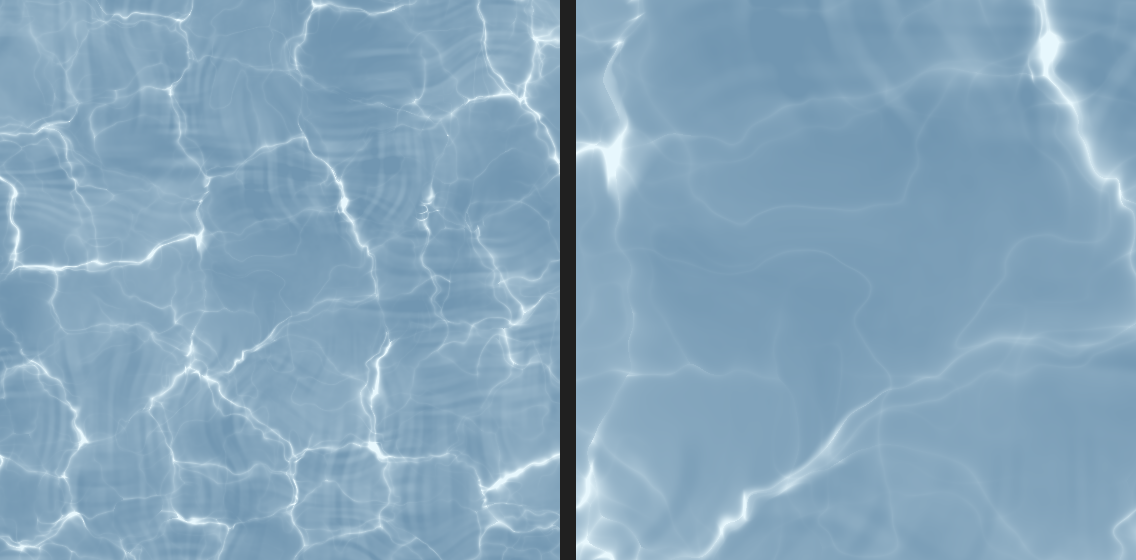
Left, the full canvas; right, a detail of the centre.
Write a WebGL 1 fragment shader that draws this texture.

```glsl
precision highp float;

uniform vec2 u_resolution;

const vec3 DEEP_BLUE = vec3(0.47, 0.61, 0.71);
const vec3 SUN_WHITE = vec3(0.92, 0.98, 1.0);

float hash(vec2 p) {
  return fract(sin(dot(p, vec2(127.1, 311.7))) * 43758.5453);
}

vec2 hash2(vec2 p) {
  return vec2(hash(p), hash(p + vec2(37.3, 91.7)));
}

float noise(vec2 p) {
  vec2 i = floor(p), f = fract(p);
  f = f * f * f * (f * (f * 6.0 - 15.0) + 10.0);
  float low = mix(hash(i), hash(i + vec2(1.0, 0.0)), f.x);
  float high = mix(hash(i + vec2(0.0, 1.0)), hash(i + vec2(1.0, 1.0)), f.x);
  return mix(low, high, f.y);
}

float fbm(vec2 p) {
  float sum = 0.0, amplitude = 0.5;
  for (int i = 0; i < 5; i++) {
    sum += amplitude * noise(p);
    p = mat2(0.8, 0.6, -0.6, 0.8) * p * 2.1 + 17.3;
    amplitude *= 0.52;
  }
  return sum;
}

vec2 warp(vec2 p, float frequency, float amount) {
  vec2 q = p * frequency;
  return p + amount * (vec2(noise(q + 5.2), noise(q + 41.8)) - 0.5);
}

// Thin contour where the noise crosses its middle value
float thread(vec2 p, float sharpness) {
  return pow(1.0 - abs(2.0 * noise(p) - 1.0), sharpness);
}

// Cell borders of uneven strength: x = bright line, y = soft halo, z = crowding at corners
vec3 lightWeb(vec2 p, float width) {
  vec2 cell = floor(p), f = fract(p);
  vec2 nearest = vec2(0.0), toNearest = vec2(0.0);
  float best = 8.0;
  for (int j = -1; j <= 1; j++) {
    for (int i = -1; i <= 1; i++) {
      vec2 offset = vec2(float(i), float(j));
      vec2 toSeed = offset + hash2(cell + offset) - f;
      float d = dot(toSeed, toSeed);
      if (d < best) {
        best = d;
        nearest = offset;
        toNearest = toSeed;
      }
    }
  }
  vec3 web = vec3(0.0);
  for (int j = -2; j <= 2; j++) {
    for (int i = -2; i <= 2; i++) {
      vec2 offset = nearest + vec2(float(i), float(j));
      vec2 toSeed = offset + hash2(cell + offset) - f;
      vec2 gap = toSeed - toNearest;
      if (dot(gap, gap) > 0.0001) {
        float d = max(dot(0.5 * (toNearest + toSeed), normalize(gap)), 0.0);
        float pick = hash(2.0 * cell + nearest + offset + 0.5);
        float strength = mix(0.14, 0.95, pick * pick);
        web += vec3(strength * exp(-d / width), strength * exp(-d / 0.1), exp(-d / 0.08));
      }
    }
  }
  return web;
}

// Brushed ripples along both axes, gathered in patches
float ripples(vec2 p) {
  vec2 q = warp(p, 7.0, 0.09);
  float across = noise(q * vec2(9.0, 95.0)) - 0.5;
  float upright = noise(q * vec2(95.0, 9.0) + 63.0) - 0.5;
  float acrossPatch = smoothstep(0.4, 0.75, noise(p * 6.0 + 11.0));
  float uprightPatch = smoothstep(0.4, 0.75, noise(p * 6.0 + 83.0));
  return across * acrossPatch + upright * uprightPatch;
}

void main() {
  vec2 uv = gl_FragCoord.xy / u_resolution.y;
  vec2 crinkled = warp(warp(uv, 24.0, 0.02), 62.0, 0.008);
  vec2 bent = warp(crinkled, 6.0, 0.09);

  // Mottled water body
  float light = 0.062 + 0.4 * (fbm(warp(uv, 9.0, 0.08) * 6.5) - 0.5);
  light += 0.17 * ripples(uv);

  // Main net, swelling, fading and breaking up along its lines
  float swell = smoothstep(0.15, 0.8, noise(uv * 12.0 + 29.0));
  float grain = mix(0.6, 1.35, noise(crinkled * 75.0));
  vec3 net = lightWeb(bent * 5.6 + 3.0, mix(0.016, 0.026, swell));
  light += grain * net.x * mix(0.35, 0.95, swell) + 0.07 * net.y;

  // Companion strands that split from the main lines and rejoin them
  vec2 split = warp(warp(bent, 11.0, 0.05), 40.0, 0.012);
  vec3 strands = lightWeb(split * 5.6 + 3.0, 0.022);
  light += 0.36 * grain * strands.x;

  // Tangled knots of light at many corners
  vec2 tangled = warp(crinkled, 30.0, 0.04);
  float knot = smoothstep(1.05, 1.9, net.z) * smoothstep(0.35, 0.7, noise(uv * 8.0 + 57.0));
  light += knot * (0.06 + 0.65 * thread(tangled * 42.0, 5.0));

  // Feathered sheen beside bright lines
  light += 0.22 * net.y * thread(warp(uv, 18.0, 0.06) * 30.0 + 13.0, 6.0);

  // Faint secondary net and loose threads
  float veil = smoothstep(0.35, 0.75, noise(uv * 7.0 + 71.0));
  vec3 fineNet = lightWeb(warp(crinkled, 9.0, 0.1) * 10.0 + 19.0, 0.04);
  light += veil * 0.34 * grain * fineNet.x;
  light += 0.09 * (1.0 - veil) * thread(warp(crinkled, 9.0, 0.12) * 15.0 + 7.0, 12.0);

  gl_FragColor = vec4(mix(DEEP_BLUE, SUN_WHITE, clamp(light, -0.06, 0.97)), 1.0);
}
```
